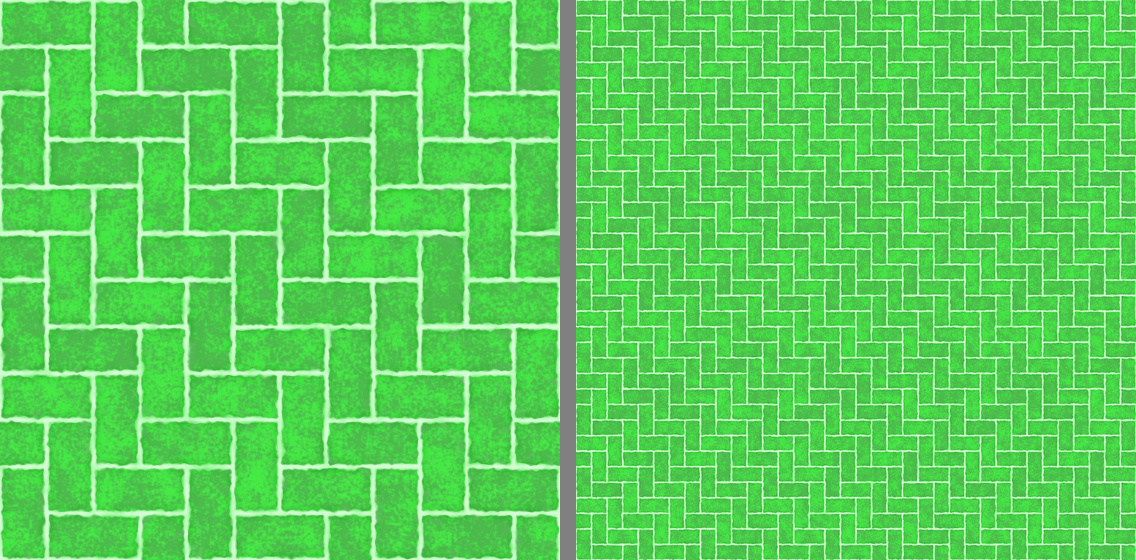
Left, the tile; right, the same tile 3 across and 3 down.
A WebGL 2 fragment shader for this texture:

```glsl
#version 300 es
precision highp float;
// Worn green bricks in a herringbone bond with pale, ragged joints; tiles seamlessly.

#define CELLS 12        // half-brick cells across and down, a multiple of 4
#define JOINT 0.060     // half width of a joint, in cells
#define SOFTNESS 0.028  // blur of the joint border, in cells
#define RAGGED 0.065    // wobble of the brick edges, in cells
#define RIM 0.50        // strength of the dark brick border
#define TONE_SPREAD 0.26 // brightness change from brick to brick
#define DULL vec3(0.30, 0.725, 0.30)
#define BRIGHT vec3(0.27, 0.92, 0.27)
#define RIM_COLOR vec3(0.12, 0.63, 0.13)
#define DUST vec3(0.44, 0.72, 0.44)
#define JOINT_EDGE vec3(0.48, 0.94, 0.48)
#define JOINT_CORE vec3(0.83, 0.99, 0.83)

uniform vec2 u_resolution;
out vec4 fragColor;

// Integer hash giving a pair of values in 0..1.
vec2 hash2(ivec2 cell, int seed) {
  uvec2 h = uvec2(cell) * uvec2(1597u, 3571u) + uint(seed) * 7919u;
  h = (h ^ (h.yx >> 3u)) * 26699u + 12289u;
  h ^= h.yx << 7u;
  h = (h ^ (h >> 15u)) * 40503u;
  h ^= h.yx >> 13u;
  return vec2(h & 65535u) / 65535.0;
}

vec2 gradient(ivec2 cell, int period) {
  float angle = 6.2831853 * hash2(cell % period, period).x;
  return vec2(cos(angle), sin(angle));
}

// Gradient noise that wraps over the unit square; expects uv >= 0.
float noise(vec2 uv, int period) {
  vec2 p = uv * float(period);
  ivec2 i = ivec2(floor(p));
  vec2 f = fract(p);
  vec2 s = f * f * f * (f * (f * 6.0 - 15.0) + 10.0);
  ivec2 e = ivec2(1, 0);
  float a = dot(gradient(i, period), f);
  float b = dot(gradient(i + e.xy, period), f - vec2(1, 0));
  float c = dot(gradient(i + e.yx, period), f - vec2(0, 1));
  float d = dot(gradient(i + e.xx, period), f - vec2(1, 1));
  return mix(mix(a, b, s.x), mix(c, d, s.x), s.y);
}

// Centre of the brick holding p; lying reports its direction.
vec2 brickCentre(vec2 p, out bool lying) {
  vec2 cell = floor(p);
  float part = mod(cell.x + cell.y, 4.0);
  lying = part < 1.5;
  float half2 = mod(part, 2.0) < 0.5 ? 1.0 : 0.0;
  return cell + (lying ? vec2(half2, 0.5) : vec2(0.5, half2));
}

// Distance inward from the border of a rounded box.
float insideBox(vec2 p, vec2 halfSize, float radius) {
  vec2 q = abs(p) - halfSize + radius;
  return radius - length(max(q, 0.0)) - min(max(q.x, q.y), 0.0);
}

void main() {
  vec2 uv = gl_FragCoord.xy / u_resolution;
  uv.y = 1.0 - uv.y;
  float cells = float(CELLS);

  // Bend the bond slightly, then locate the brick.
  vec2 bend = vec2(noise(uv, 30), noise(uv, 34));
  vec2 p = uv * cells + 0.03 * bend;
  bool lying;
  vec2 centre = brickCentre(p, lying);
  ivec2 id = (ivec2(round(centre * 2.0)) + 2 * CELLS) % (2 * CELLS);
  vec2 random = hash2(id, 5);
  vec2 halfSize = lying ? vec2(1.0, 0.5) : vec2(0.5, 1.0);
  float depth = insideBox(p - centre, halfSize, 0.09);

  // Each brick has its own chipped border.
  vec2 own = uv + random;
  float chips = noise(own, 46) + 0.6 * noise(own, 110);
  float edge = depth - JOINT + RAGGED * chips;

  // Face: broad stains broken up by fine grain.
  float stain = 0.42 * noise(own, 17) + 0.35 * noise(own, 43);
  float grain = 0.48 * noise(uv, 118) + 0.42 * noise(uv, 211);
  float tone = TONE_SPREAD * (random.y - 0.5);
  float light = smoothstep(-0.30, 0.42, stain + grain + tone);
  vec3 color = mix(DULL, BRIGHT, light);

  // Dark border and dusty smudges along it.
  float rim = exp(-max(edge, 0.0) * 15.0);
  float patchy = clamp(0.85 + 1.3 * noise(own, 29), 0.2, 1.4);
  color = mix(color, RIM_COLOR, RIM * rim * patchy);
  float dust = smoothstep(0.12, 0.42, noise(own, 37));
  color = mix(color, DUST, 0.65 * dust * exp(-max(edge, 0.0) * 9.0));

  // Joint: pale core fading to green, uneven along its length.
  float along = noise(uv, 21) + 0.7 * noise(uv, 75);
  float core = 1.0 - smoothstep(0.012, 0.085, depth - 0.015 * along);
  core *= clamp((lying ? 0.92 : 0.86) + 0.5 * along, 0.45, 1.0);
  vec3 jointColor = mix(JOINT_EDGE, JOINT_CORE, core);
  float blur = max(SOFTNESS, cells / u_resolution.y);
  float joint = 1.0 - smoothstep(-blur, blur, edge);

  fragColor = vec4(mix(color, jointColor, joint), 1.0);
}
```
